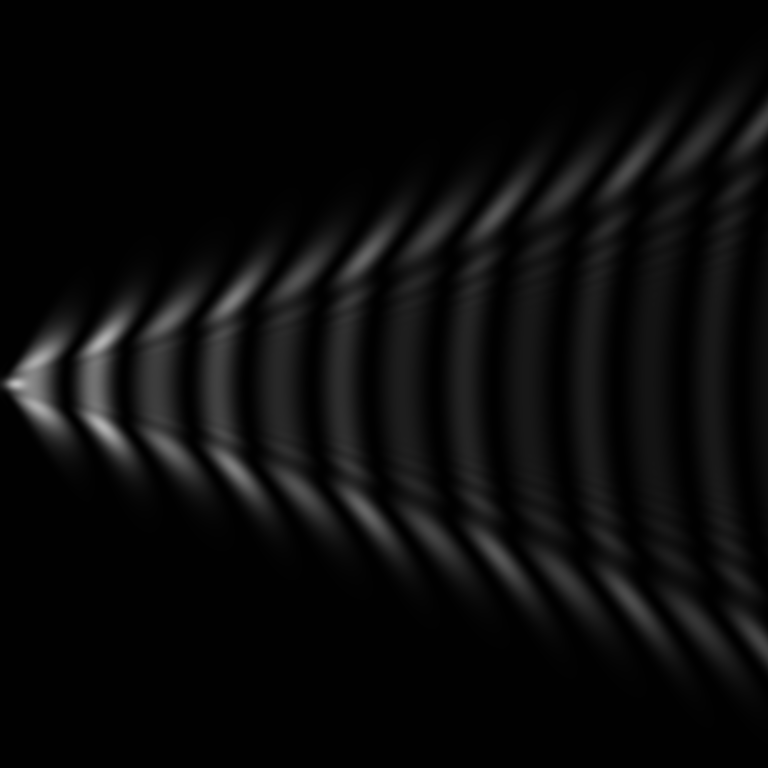
Give the GLSL for this background, as a Shadertoy shader.

```glsl
// Ship wake on black: the energy of a V-shaped train of water waves, opening to the right.

const float HALF_WAVE = 0.0805;              // half a wavelength on the centre line
const float WAVE_NUMBER = 3.14159265 / HALF_WAVE;

// Complex wake field: sum of plane waves over u, the tangent of their heading.
vec2 wakeField(vec2 p) {
    const int STEPS = 320;
    const float REACH = 3.8;
    float du = 2.0 * REACH / float(STEPS);
    vec2 field = vec2(0.0);
    for (int i = 0; i < STEPS; i++) {
        float u = (float(i) + 0.5) * du - REACH;
        float slant = 1.0 + u * u;
        float phase = WAVE_NUMBER * sqrt(slant) * (p.x + p.y * u) - 2.35619;
        // Steep headings fade, which softens the fringes near the axis
        field += exp(-0.2 * u * u) / slant * vec2(cos(phase), sin(phase));
    }
    return field * du;
}

// Wave height with sharpened crests and flattened troughs.
float waveHeight(vec2 field) {
    float secondHarmonic = field.x * field.x - field.y * field.y;
    return field.x + 0.08 * secondHarmonic / max(length(field), 1e-4);
}

void mainImage(out vec4 fragColor, in vec2 fragCoord) {
    vec2 p = fragCoord / iResolution.xy - vec2(0.0, 0.5);
    float side = abs(p.y);
    float energy = 0.0;

    // The field is negligible outside this wedge
    if (side < 0.5 * (p.x + HALF_WAVE) + 0.06) {
        float height = waveHeight(wakeField(p + vec2(HALF_WAVE, 0.0)));
        float behindBow = smoothstep(-0.015, 0.01, p.x - 0.7 * side);
        energy = 0.49 * height * height * behindBow;
    }

    // Bright tip at the bow
    vec2 tip = (p - vec2(0.018, 0.0)) / vec2(0.014, 0.008);
    energy += 0.5 * exp(-dot(tip, tip));

    fragColor = vec4(vec3(min(energy + 0.003, 1.0)), 1.0);
}
```
